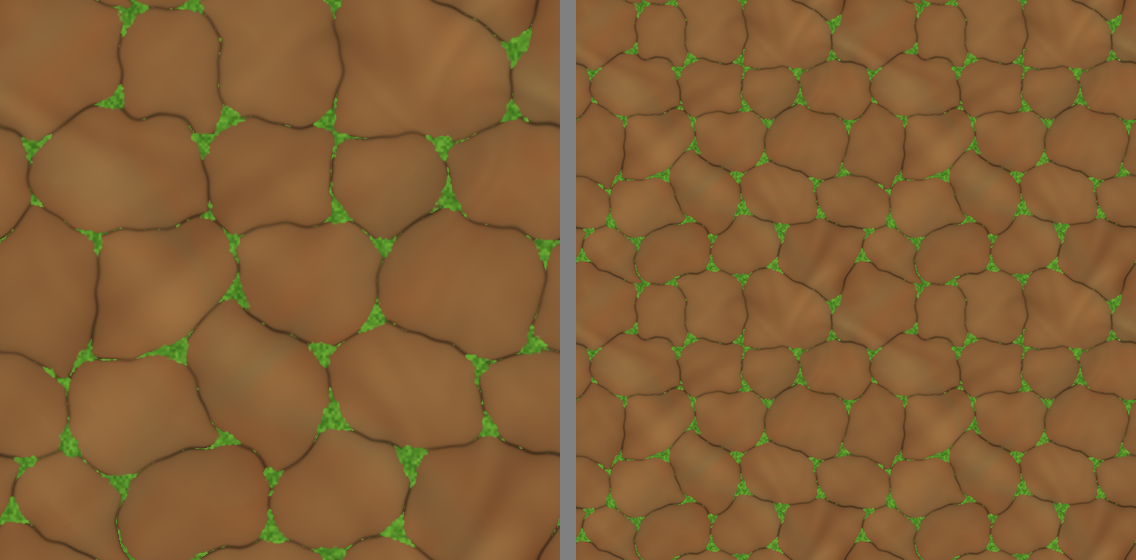
Left: one tile. Right: repeated 2 by 2.
Reproduce this texture procedurally as a three.js fragment shader.

```glsl
// Worn brown paving stones with thin dark joints and moss in the corners.
// Stones are wrapped, weighted cellular noise with a squarish distance;
// moss fills the gaps left by rounding each stone where three cells meet.

varying vec2 vUv;

const float TAU = 6.2831853;
const vec2 GRID = vec2(4.0, 5.0); // stones across and up

vec3 hash3(vec2 p) {
  vec3 q = fract(vec3(p.xyx) * vec3(0.1031, 0.1030, 0.0973) + 0.137);
  q += dot(q, q.yxz + 33.33);
  return fract((q.xxy + q.yzz) * q.zyx);
}

// Value noise that wraps after `cells` repeats
float grain(vec2 uv, float cells) {
  vec2 p = uv * cells, i = floor(p), f = fract(p);
  f = f * f * (3.0 - 2.0 * f);
  float a = hash3(mod(i, cells)).x;
  float b = hash3(mod(i + vec2(1.0, 0.0), cells)).x;
  float c = hash3(mod(i + vec2(0.0, 1.0), cells)).x;
  float d = hash3(mod(i + 1.0, cells)).x;
  return mix(mix(a, b, f.x), mix(c, d, f.x), f.y);
}

// Soft blotches from layered, folded sines; roughly -1 to 1
float clouds(vec2 uv, float seed) {
  vec2 q = TAU * uv;
  float sum = 0.0;
  for (int i = 2; i < 7; i++) {
    float k = float(i);
    q += 0.45 / k * sin(k * q.yx + seed * k + vec2(0.0, 2.1));
    sum += sin(k * q.x + seed + k) * sin(k * q.y + 2.0 * seed) / sqrt(k);
  }
  return sum * 0.8;
}

// Distances to the borders with the two closest neighbours, and a stone tone
vec3 stones(vec2 p) {
  float f1 = 9.0, f2 = 9.0, f3 = 9.0, tone = 0.0;
  vec2 g1 = vec2(0.0), g2 = vec2(0.0), g3 = vec2(0.0);
  for (int j = -2; j <= 2; j++) {
    float row = floor(p.y * GRID.y) + float(j);
    float shift = fract(0.4 * mod(row, GRID.y));
    for (int i = -2; i <= 2; i++) {
      float col = floor(p.x * GRID.x - shift) + float(i);
      vec3 rnd = hash3(mod(vec2(col, row), GRID) + 7.0);
      vec2 jitter = (rnd.xy - 0.5) * vec2(0.55, 0.4);
      vec2 d = p - (vec2(col + shift, row) + 0.5 + jitter) / GRID;
      vec2 d2 = d * d;
      float len = sqrt(sqrt(dot(d2, d2))) + 1e-5;
      vec2 g = d * d2 / (len * len * len);
      float f = len - 0.06 * (rnd.z - 0.5);
      if (f < f1) {
        f3 = f2; g3 = g2; f2 = f1; g2 = g1; f1 = f; g1 = g;
        tone = fract(rnd.z * 7.0 + rnd.x);
      } else if (f < f2) {
        f3 = f2; g3 = g2; f2 = f; g2 = g;
      } else if (f < f3) {
        f3 = f; g3 = g;
      }
    }
  }
  return vec3((f2 - f1) / max(length(g2 - g1), 0.35),
              (f3 - f1) / max(length(g3 - g1), 0.35), tone);
}

void main() {
  // Bend the joints
  vec2 p = vUv + 0.009 * sin(TAU * (vUv.yx * 3.0 + vec2(0.1, 0.6)))
               + 0.004 * sin(TAU * (vUv.yx * 7.0 + vUv * 2.0 + vec2(0.4, 0.0)))
               + 0.0015 * sin(TAU * (vUv.yx * 17.0 - vUv * 5.0));
  vec3 stone = stones(p);
  float edge = min(stone.x, stone.y);

  // Stone face: blotches, a tone for each stone and a slight change of hue
  float blotch = clouds(vUv, 1.3);
  float hue = clouds(vUv.yx, 4.2);
  float light = 0.53 + 0.22 * blotch + 0.2 * (stone.z - 0.5);
  light += 0.12 * smoothstep(0.02, 0.1, edge) - 0.04;
  vec3 color = mix(vec3(0.465, 0.305, 0.17), vec3(0.62, 0.445, 0.26), light);
  color += vec3(0.014, -0.008, -0.008) * hue;

  // Joints: a wide soft shade and a thin dark line
  float depth = 0.75 + 0.25 * sin(TAU * (vUv.x * 3.0 + vUv.y * 2.0) + 2.0 * hue);
  float line = exp(-edge * edge / 0.000012);
  color *= 1.0 - 0.15 * exp(-edge / 0.013) - 0.32 * depth * line;

  // Moss: outside the rounded corners, with a ragged rim
  float fine = grain(vUv, 190.0);
  float ragged = 0.6 * grain(vUv, 85.0) + 0.4 * fine - 0.5;
  float radius = 0.05 + 0.018 * clouds(vUv, 2.7);
  float gap = length(max(radius - stone.xy, 0.0)) - radius;
  float moss = smoothstep(0.0015, 0.007, gap + 0.014 * ragged);
  float leaf = clamp(0.5 + 0.9 * ragged + 0.5 * (fine - 0.5), 0.0, 1.0);
  vec3 green = mix(vec3(0.22, 0.44, 0.11), vec3(0.42, 0.69, 0.2), leaf);
  color = mix(color, green, 0.93 * moss);

  gl_FragColor = vec4(color, 1.0);
}
```
